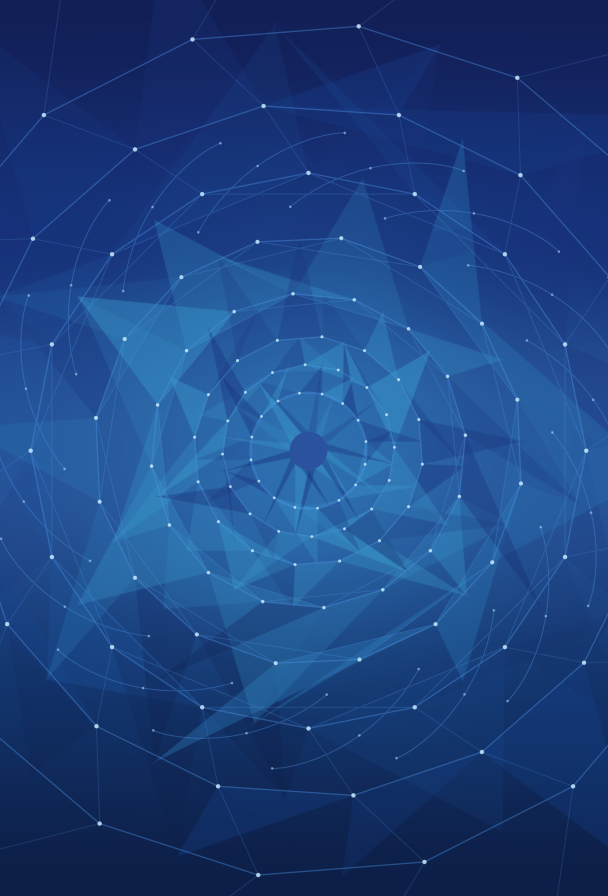
This background is drawn by a WebGL 2 fragment shader. Its source:

```glsl
#version 300 es
precision highp float;

uniform vec2 u_resolution;
out vec4 fragColor;

const float STEP = 0.3926991; // one sixteenth of a turn
const int RINGS = 10;
const float RADIUS[RINGS] = float[](0.021, 0.065, 0.096, 0.128, 0.176, 0.240, 0.310, 0.388, 0.477, 0.600);
const float TWIST[RINGS] = float[](0.0, 0.4, 0.1, 0.7, 0.25, 0.61, 0.0, 0.33, 0.70, 0.2);

const vec3 CYAN = vec3(0.23, 0.62, 0.81);
const vec3 HUB_BLUE = vec3(0.17, 0.32, 0.62);
const vec3 LINE_BLUE = vec3(0.30, 0.58, 0.90);
const vec3 DOT_WHITE = vec3(0.78, 0.92, 1.0);

float hash(vec2 p) {
  return fract(sin(dot(p, vec2(127.1, 311.7))) * 4375.85);
}

vec2 polar(float radius, float angle) {
  return radius * vec2(cos(angle), sin(angle));
}

vec2 vertex(int ring, float k) {
  return polar(RADIUS[ring], (k + TWIST[ring]) * STEP);
}

float segmentDistance(vec2 p, vec2 a, vec2 b) {
  vec2 d = b - a;
  return length(p - a - d * clamp(dot(p - a, d) / dot(d, d), 0.0, 1.0));
}

float edgeSide(vec2 p, vec2 a, vec2 b) {
  vec2 d = normalize(b - a);
  return d.x * (p.y - a.y) - d.y * (p.x - a.x);
}

float triangleMask(vec2 p, vec2 a, vec2 b, vec2 c, float px) {
  float facing = sign(edgeSide(c, a, b));
  float inside = min(edgeSide(p, a, b), min(edgeSide(p, b, c), edgeSide(p, c, a)) * 1.0);
  if (facing < 0.0) inside = -max(edgeSide(p, a, b), max(edgeSide(p, b, c), edgeSide(p, c, a)));
  return smoothstep(-px, px, inside);
}

float stroke(float d, float width, float px) {
  return 1.0 - smoothstep(width - 0.6 * px, width + 0.8 * px, d);
}

// Vertical navy gradient with a soft radial glow
vec3 backdrop(float y, float r) {
  vec3 c = mix(vec3(0.05, 0.12, 0.28), vec3(0.07, 0.20, 0.42), smoothstep(0.0, 0.26, y));
  c = mix(c, vec3(0.15, 0.32, 0.59), smoothstep(0.20, 0.47, y));
  c = mix(c, vec3(0.085, 0.19, 0.47), smoothstep(0.52, 0.74, y));
  c = mix(c, vec3(0.07, 0.12, 0.34), smoothstep(0.74, 1.0, y));
  return mix(c, vec3(0.18, 0.45, 0.70), 0.9 * exp(-r * r / 0.037));
}

// Translucent triangles spanning neighbouring rings
vec3 facets(vec3 color, vec2 p, float turn, float y, float px) {
  vec3 shade = mix(vec3(0.05, 0.12, 0.28), vec3(0.10, 0.20, 0.49), smoothstep(0.1, 0.5, y));
  for (int i = RINGS - 3; i >= 0; i--) {
    float outward = smoothstep(0.12, 0.38, RADIUS[i]);
    vec3 light = mix(CYAN, vec3(0.09, 0.28, 0.60), outward);
    for (int j = -3; j <= 2; j++) {
      float k = mod(floor(turn - TWIST[i]) + float(j), 16.0);
      float pick = hash(vec2(k, float(i) + 3.0));
      float lean = floor(hash(vec2(k + 20.0, float(i))) * 3.0) - 0.5;
      int tip = i + 1 + int(step(0.45, hash(vec2(float(i) + 7.0, k))));
      vec2 a = vertex(i, k);
      vec2 b = vertex(i, k + 1.0 + step(0.7, pick));
      vec2 c = vertex(tip, k + lean);
      float alpha = mix(0.48, 0.30, outward) * (0.35 + 0.65 * fract(pick * 7.0));
      color = mix(color, pick > 0.46 ? light : shade, alpha * triangleMask(p, a, b, c, px));
    }
  }
  return color;
}

// Ring polygons: x holds line coverage, y holds dot coverage
vec2 web(vec2 p, float turn, float px) {
  vec2 ink = vec2(0.0);
  for (int i = 1; i < RINGS - 1; i++) {
    float dotSize = mix(0.0014, 0.0023, smoothstep(0.06, 0.3, RADIUS[i]));
    for (int j = -1; j <= 1; j++) {
      float k = floor(turn - TWIST[i]) + float(j);
      vec2 a = vertex(i, k);
      float side = stroke(segmentDistance(p, a, vertex(i, k + 1.0)), 0.0006, px);
      float chord = stroke(segmentDistance(p, a, vertex(i, k + 2.0)), 0.0004, px);
      float spoke = stroke(segmentDistance(p, a, vertex(i + 1, k)), 0.0004, px);
      float chordShown = i > 3 && i < 7 ? 0.28 : 0.0;
      float spokeShown = i > 5 ? 0.22 : 0.0;
      ink.x = max(ink.x, max(side * 0.42, max(chord * chordShown, spoke * spokeShown)));
      ink.y = max(ink.y, stroke(length(p - a), dotSize, px));
    }
  }
  return ink;
}

float spiralRadius(float u) {
  return 0.357 - 0.084 * pow(max(u, 0.0), 1.3);
}

// Short inward arcs with small beads
vec2 spirals(vec2 p, float turn, float px) {
  const float START = 0.71, SPAN = 1.48;
  vec2 ink = vec2(0.0);
  for (int j = -1; j <= 2; j++) {
    float k = floor(turn - START) - float(j);
    float u = (turn - START - k) / SPAN;
    if (u > 0.0 && u < 1.0) ink.x = max(ink.x, 0.38 * stroke(abs(length(p) - spiralRadius(u)), 0.0005, px));
    for (float bead = 0.0; bead <= 1.0; bead += 0.5) {
      vec2 center = polar(spiralRadius(bead), (k + START + bead * SPAN) * STEP);
      ink.y = max(ink.y, 0.6 * stroke(length(p - center), 0.0013, px));
    }
  }
  return ink;
}

void main() {
  vec2 uv = gl_FragCoord.xy / u_resolution.y;
  vec2 p = uv - vec2(0.5 * u_resolution.x / u_resolution.y + 0.005, 0.497);
  float px = 1.0 / u_resolution.y;
  float r = length(p);
  float turn = atan(p.y, p.x) / STEP;

  vec3 color = facets(backdrop(uv.y, r), p, turn, uv.y, px);
  vec2 ink = max(web(p, turn, px), spirals(p, turn, px));
  ink.x = max(ink.x, 0.45 * stroke(abs(r - RADIUS[1]), 0.0007, px));
  color = mix(color, LINE_BLUE, ink.x);
  color = mix(color, DOT_WHITE, 0.85 * ink.y);

  // Plain disc at the centre
  color = mix(color, HUB_BLUE, stroke(r, RADIUS[0], px));
  fragColor = vec4(color, 1.0);
}
```
